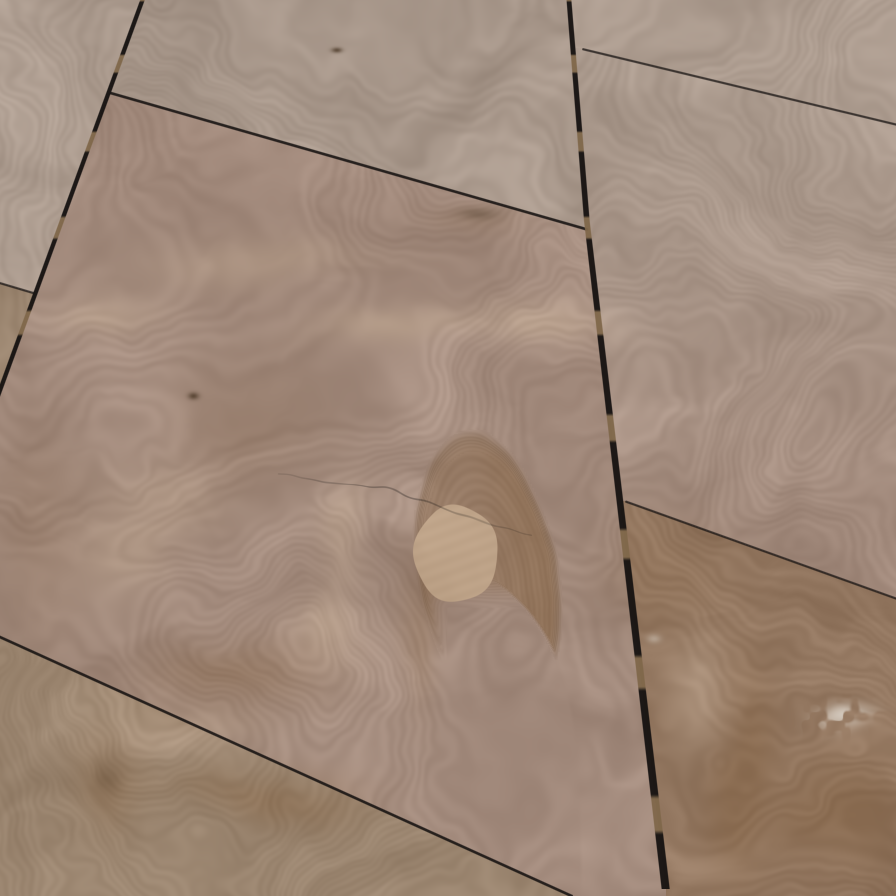
Give the GLSL for this texture, as a Shadertoy shader.

```glsl
// Weathered plywood sheets seen at a slant: planks split by dark seams, stained and
// bleached by soft blobs, with grain drawn as contours of warped noise.
// Positions are in canvas units, y measured down from the top edge.

const vec3 GREY = vec3(.670, .605, .555);
const vec3 PINK = vec3(.640, .545, .490);
const vec3 BROWN = vec3(.575, .465, .375);
const vec3 TAN = vec3(.620, .535, .450);
const vec3 STAIN = vec3(.530, .400, .275);
const vec3 BLEACHED = vec3(.750, .655, .570);
const vec3 PATCH = vec3(.745, .640, .535);
const vec3 GAP = vec3(.085, .070, .065);
const vec3 SPACER = vec3(.500, .405, .290);
const float GRAIN_LINES = 230.0;
const float GRAIN_DEPTH = 0.013;

// Soft ellipses: centre, then radii
const vec4 LIGHT[10] = vec4[10](
  vec4(.14, .62, .05, .05), vec4(.18, .55, .07, .045), vec4(.39, .61, .026, .06),
  vec4(.365, .71, .04, .045), vec4(.3, .3, .12, .025), vec4(.13, .345, .06, .02),
  vec4(.43, .375, .08, .018), vec4(.59, .36, .08, .025), vec4(.77, .78, .03, .07),
  vec4(.2, .83, .07, .025));
const vec4 DARK[10] = vec4[10](
  vec4(.53, .25, .05, .018), vec4(.04, .57, .06, .11), vec4(.47, .7, .025, .08),
  vec4(.13, .88, .035, .05), vec4(.83, .85, .03, .11), vec4(.93, .9, .08, .06),
  vec4(.74, .62, .07, .06), vec4(.25, .76, .1, .045), vec4(.3, .89, .09, .025),
  vec4(.28, .47, .08, .07));

float hash(vec2 p) { return fract(sin(dot(p, vec2(127.1, 311.7))) * 43758.5453); }

float noise(vec2 p) {
  vec2 i = floor(p), f = fract(p);
  f = f * f * (3.0 - 2.0 * f);
  return mix(mix(hash(i), hash(i + vec2(1, 0)), f.x),
             mix(hash(i + vec2(0, 1)), hash(i + 1.0), f.x), f.y);
}

float fbm(vec2 p) {
  float sum = 0.0, amp = 0.5;
  for (int i = 0; i < 4; i++) {
    sum += amp * noise(p);
    p = mat2(1.6, 1.2, -1.2, 1.6) * p + 3.7;
    amp *= 0.5;
  }
  return sum;
}

float blob(vec2 p, vec4 e) { vec2 d = (p - e.xy) / e.zw; return exp(-dot(d, d)); }

// Seam as start and end points
float segment(vec2 p, vec4 s) {
  vec2 d = s.zw - s.xy;
  return length(p - s.xy - d * clamp(dot(p - s.xy, d) / dot(d, d), 0.0, 1.0));
}

bool below(vec2 p, vec4 s) { return p.y > mix(s.y, s.w, (p.x - s.x) / (s.z - s.x)); }

float stroke(float d, float w, float px) { return 1.0 - smoothstep(w - px, w + px, d); }

void mainImage(out vec4 fragColor, in vec2 fragCoord) {
  vec2 p = fragCoord / iResolution.xy;
  p.y = 1.0 - p.y;
  float px = 0.8 / iResolution.y;

  // Seam layout
  vec4 top = vec4(.124, .104, .655, .256), low = vec4(0, .711, .638, 1);
  vec4 far = vec4(.651, .055, 1, .139), near = vec4(.699, .56, 1, .668);
  vec4 side = vec4(0, .316, .037, .327);
  float left = p.x - 0.159 + 0.365 * p.y;
  float right = p.x - 0.635 - 0.081 * p.y - 0.037 * max(p.y - 0.247, 0.0);

  // Plank colour and seed
  vec4 plank = vec4(PINK, 1);
  if (right > 0.0) {
    if (below(p, near)) plank = vec4(BROWN, 2);
    else if (below(p, far)) plank = vec4(mix(GREY, PINK, smoothstep(0.05, 0.65, p.y)), 4);
    else plank = vec4(GREY, 3);
  } else if (left < 0.0) plank = below(p, side) ? vec4(TAN, 5) : vec4(GREY, 6);
  else if (!below(p, top)) plank = vec4(GREY - 0.012, 7);
  else if (below(p, low)) plank = vec4(TAN, 8);
  vec3 col = plank.rgb;
  float onMain = plank.a == 1.0 ? 1.0 : 0.0;

  // Cloudy tone, bleaching and stains
  vec2 q = p + plank.a * vec2(3.1, 1.7);
  vec2 warp = vec2(fbm(q * 6.0), fbm(q * 6.0 + 19.0)) - 0.47;
  float streaks = fbm((q + warp * 0.25) * vec2(7, 13));
  col += (streaks - 0.47) * 0.155;
  vec2 w = p + warp * 0.07;
  float light = 0.0, dark = 0.0;
  for (int i = 0; i < 10; i++) {
    light += blob(w, LIGHT[i]);
    dark += blob(w, DARK[i]);
  }
  col = mix(col, BLEACHED, min(light, 1.0) * (0.3 + 0.55 * streaks));
  col = mix(col, STAIN, min(dark, 1.0) * mix(0.15, 0.42, smoothstep(0.55, 0.85, p.y)));

  // Arched stain cut by a pale tongue
  vec2 h = p - vec2(.547, .645) + warp * 0.02;
  h.x -= 0.14 * h.y;
  float arch = length(h / vec2(.078, .16));
  float edge = p.x - 0.65 + 0.095 * exp((0.65 - p.y) * 14.0);
  float tongue = stroke(edge, 0.0, 0.003) * smoothstep(0.47, 0.5, p.x)
    * smoothstep(0.64, 0.68, p.y) * onMain;
  float bare = onMain * (1.0 - tongue);
  float halo = stroke(arch, 0.96, 0.08) * bare;
  col = mix(col, STAIN, halo * (0.42 + 0.2 * smoothstep(-0.02, 0.06, h.x)));
  col = mix(col, STAIN * 0.85, exp(-pow(abs(arch - 0.97) * 22.0, 2.0)) * 0.3 * bare);
  col = mix(col, PINK - 0.01, tongue * 0.55);

  // Grain contours, bent to follow the arch
  float field = noise(q * 3.2 + warp * 0.7) + 0.35 * noise(q * 7.0 + warp);
  field = mix(field, arch * 0.45, halo * 0.85);
  float phase = field * GRAIN_LINES;
  float fine = sin(phase) * (1.0 - smoothstep(0.8, 2.4, fwidth(phase)));
  col += GRAIN_DEPTH * (fine + 0.8 * sin(field * 62.0)) * (0.5 + streaks);

  // Round patch, hairline crack, knots and glare
  vec2 r = (p - vec2(.509, .618)) / vec2(.047, .054);
  float rim = length(r) + 0.025 * sin(5.0 * atan(r.y, r.x) + 1.0);
  vec3 inlay = PATCH + 0.008 * sin(dot(p, vec2(150, 420))) + (streaks - 0.47) * 0.05;
  col = mix(col, inlay, stroke(rim, 1.0, px * 20.0));
  col *= 1.0 - 0.4 * streaks * stroke(segment(w, vec4(.315, .53, .6, .6)), 0.001, px);
  float knots = blob(p, vec4(.376, .056, .006, .003)) + blob(p, vec4(.216, .442, .006, .004))
    + 0.5 * blob(w, vec4(.535, .245, .025, .008)) + 0.3 * blob(w, vec4(.13, .87, .018, .025));
  col = mix(col, STAIN * 0.55, min(knots, 1.0) * 0.75);
  float glare = blob(w, vec4(.94, .804, .028, .012)) * smoothstep(0.4, 0.65, noise(p * 110.0))
    + 0.5 * blob(p, vec4(.73, .713, .008, .005));
  col = mix(col, vec3(.86, .83, .79), glare * 0.85);

  // Thin cross seams
  float cut = min(segment(p, top), segment(p, low));
  float faint = min(segment(p, far), min(segment(p, near), segment(p, side)));
  col = mix(col, GAP, max(0.88 * stroke(cut, 0.0015, px), 0.75 * stroke(faint, 0.0012, px)));

  // Long open seams, bridged by spacers that spread with nearness
  float beat = abs(fract(10.0 * log(1.0 + 1.324 * p.y) + 0.1) - 0.5);
  float open = max(stroke(abs(left) * 0.94, 0.0024, px),
    stroke(abs(right), 0.0027 + 0.0018 * p.y, px) * step(p.y, 0.992));
  col = mix(col, mix(GAP, SPACER, smoothstep(0.36, 0.4, beat)), open * 0.95);

  fragColor = vec4(clamp(col, 0.0, 1.0), 1.0);
}
```
